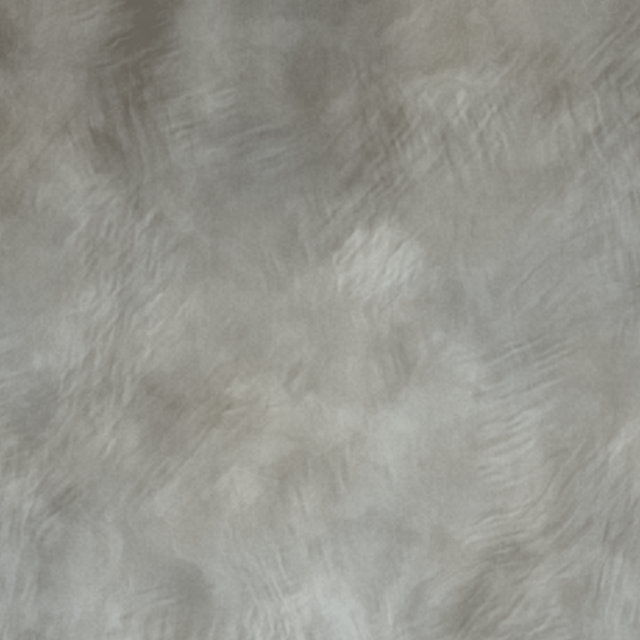
Write a Shadertoy shader that draws this texture.

```glsl
// Troweled grey concrete: a dark warm top fading to a pale cool base,
// crossed by soft leaning bands, cloudy mottling and patches of fine
// brushed scratches, all built from layered value noise.

float hash(vec2 p) {
    return fract(sin(dot(p, vec2(127.1, 311.7))) * 43758.5453);
}

float noise(vec2 p) {
    vec2 cell = floor(p), f = fract(p);
    f = f * f * (3.0 - 2.0 * f);
    return mix(mix(hash(cell), hash(cell + vec2(1, 0)), f.x),
               mix(hash(cell + vec2(0, 1)), hash(cell + vec2(1, 1)), f.x), f.y);
}

mat2 rotation(float angle) {
    float c = cos(angle), s = sin(angle);
    return mat2(c, -s, s, c);
}

// Fractal noise centred on zero
float fbm(vec2 p) {
    float sum = 0.0, gain = 0.5;
    for (int i = 0; i < 6; i++) {
        sum += gain * (noise(p) - 0.5);
        p = rotation(0.6) * p * 2.03 + 17.3;
        gain *= 0.54;
    }
    return sum;
}

// Long soft bands, upright at the top and leaning below the middle
float bands(vec2 uv, vec2 warp) {
    float lean = 0.17 * smoothstep(-0.1, 0.65, uv.y);
    vec2 p = vec2(uv.x - lean, uv.y) + warp * vec2(0.07, 0.2);
    float wide = noise(p * vec2(8.0, 1.5) + 3.7) - 0.5;
    float narrow = noise(p * vec2(19.0, 2.6) + 41.0) - 0.5;
    float ends = smoothstep(0.08, 0.36, abs(uv.y - 0.55));
    return (0.5 * wide + 0.3 * narrow) * mix(0.25, 1.0, ends);
}

// Fine brushed scratches in several directions, each in its own patches
float scratches(vec2 uv, vec2 warp) {
    float sum = 0.0;
    for (int i = 0; i < 4; i++) {
        float k = float(i);
        vec2 p = rotation(0.35 + 0.5 * k) * (uv + 0.06 * warp);
        float patches = smoothstep(0.02, 0.22, fbm(uv * 5.0 + 23.0 * k + 9.0));
        float hairs = noise(p * vec2(24.0, 150.0) + 31.0 * k) - 0.42;
        sum += hairs * patches;
    }
    return sum;
}

// Sparse thin arcs left by the trowel edge
float arcs(vec2 uv, vec2 warp) {
    float field = noise(uv * vec2(5.0, 7.0) + warp * 1.2 + 60.0);
    float line = 1.0 - smoothstep(0.0, 0.014, abs(field - 0.5));
    return line * smoothstep(0.08, 0.26, fbm(uv * 7.0 + 80.0));
}

void mainImage(out vec4 fragColor, in vec2 fragCoord) {
    vec2 uv = fragCoord / iResolution.xy;
    vec2 warp = vec2(fbm(uv * 4.0 + 5.0), fbm(uv * 4.0 + 50.0));

    // Overall light, darkest along the top edge and in the corners
    float tone = mix(0.76, 0.60, smoothstep(0.1, 0.6, uv.y));
    tone -= 0.44 * smoothstep(0.5, 1.02, uv.y + 0.25 * warp.y);
    tone -= 0.35 * pow(abs(uv.x - 0.5), 2.0);

    // Bands and cloudy plaster
    tone += bands(uv, warp);
    tone += 0.55 * fbm(uv * vec2(5.0, 6.0) + warp * 2.0 + 12.0);
    tone += 0.40 * fbm(uv * vec2(17.0, 14.0) + warp * 3.0 + 70.0);

    // Ragged pale smears where the top coat was dragged
    float smear = fbm(rotation(-0.5) * uv * vec2(9.0, 6.0) + warp * 2.5 + 33.0);
    tone += 0.13 * smoothstep(0.07, 0.17, smear);

    // Scratches, arcs and grain
    tone += 0.30 * scratches(uv, warp);
    tone += 0.10 * arcs(uv, warp);
    tone += 0.12 * (noise(uv * 230.0) - 0.5);
    tone += 0.06 * (noise(uv * vec2(260.0, 60.0) + 7.0) - 0.5);

    // Warm dark grey to cool pale grey, with faint drifting tints
    vec3 darkGrey = vec3(0.46, 0.45, 0.42);
    vec3 paleGrey = vec3(0.70, 0.71, 0.69);
    vec3 color = mix(darkGrey, paleGrey, clamp(tone, -0.2, 1.15));
    float tint = fbm(uv * 2.5 + 90.0) + 0.25 * (0.6 - uv.y);
    color += vec3(-0.03, 0.0, 0.04) * tint;

    fragColor = vec4(color, 1.0);
}
```
